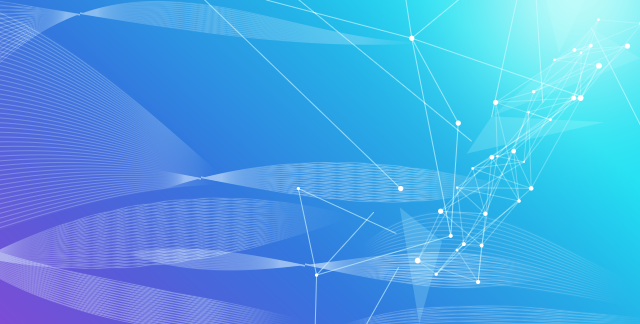
A WebGL 1 fragment shader for this background:

```glsl
precision highp float;
uniform vec2 u_resolution;

const vec3 VIOLET = vec3(0.49, 0.30, 0.84);
const vec3 INDIGO = vec3(0.34, 0.36, 0.85);
const vec3 BLUE = vec3(0.20, 0.47, 0.87);
const vec3 AZURE = vec3(0.14, 0.70, 0.91);
const vec3 CYAN = vec3(0.12, 0.88, 0.95);
const vec3 GLOW = vec3(0.84, 1.0, 0.98);
const vec2 GLOW_CENTER = vec2(1.78, 1.03);
const float GLOW_RADIUS = 0.52;
const float THREAD_WIDTH = 0.0009;
const float LINK_WIDTH = 0.0011;
const float NODES = 30.0;
const vec2 NET_START = vec2(1.27, 0.15);
const vec2 NET_END = vec2(1.90, 0.97);
const vec2 NET_SPREAD = vec2(0.36, 0.20);

float pixel;

float hash(float n) {
  return fract(sin(n * 127.1 + 3.7) * 43758.55);
}

// Antialiased coverage of a stroke with half width w at distance d
float stroke(float d, float w) {
  float soft = max(w, 0.5 * pixel);
  return clamp((soft - d) / pixel + 0.5, 0.0, 1.0) * min(1.0, w / soft);
}

float segment(vec2 p, vec2 a, vec2 b) {
  vec2 ab = b - a;
  float t = clamp(dot(p - a, ab) / dot(ab, ab), 0.0, 1.0);
  return stroke(length(p - a - ab * t), LINK_WIDTH);
}

float dot2(vec2 p, vec2 c, float r) {
  return stroke(length(p - c), r);
}

float side(vec2 p, vec2 a, vec2 b) {
  vec2 e = normalize(b - a);
  return e.x * (p.y - a.y) - e.y * (p.x - a.x);
}

float facet(vec2 p, vec2 a, vec2 b, vec2 c) {
  float turn = sign(side(c, a, b));
  float d = min(side(p, a, b) * turn, min(side(p, b, c) * turn, side(p, c, a) * turn));
  return clamp(d / pixel + 0.5, 0.0, 1.0);
}

// Cubic through four evenly spaced heights
float curve(float u, vec4 h) {
  float a = u - 1.0 / 3.0, b = u - 2.0 / 3.0, c = u - 1.0;
  return dot(h, vec4(-4.5 * a * b * c, 13.5 * u * b * c, -13.5 * u * a * c, 4.5 * u * a * b));
}

float threads(float f, vec2 slope, float count) {
  float spacing = 1.0 / (count * length(slope));
  float d = abs(fract(f * count) - 0.5) * spacing;
  float dense = min(1.0, 2.0 * THREAD_WIDTH / spacing);
  return mix(dense, stroke(d, THREAD_WIDTH), smoothstep(pixel, 2.5 * pixel, spacing));
}

// Bundle of threads between two curves, crossed by a sheared copy
float ribbon(vec2 p, vec2 span, vec4 top, vec4 low, float count, float shear) {
  float width = span.y - span.x, u = (p.x - span.x) / width;
  if (u < 0.0 || u > 1.0) return 0.0;
  float base = curve(u, low), gap = curve(u, top) - base;
  gap = (gap < 0.0 ? -1.0 : 1.0) * max(abs(gap), 0.005);
  float s = (p.y - base) / gap;
  float e = 0.002, v = u + e / width;
  float edgeSlope = (mix(curve(v, low), curve(v, top), s) - mix(base, base + gap, s)) / e;
  vec2 slope = vec2(-edgeSlope, 1.0) / gap;
  vec2 lean = vec2(shear / width, 0.0);
  float lines = max(threads(s + shear * u, slope + lean, count),
                    threads(s - shear * u, slope - lean, count));
  float inside = clamp(min(s, 1.0 - s) * abs(gap) / pixel + 0.5, 0.0, 1.0);
  float ends = smoothstep(0.0, 0.15, u) * smoothstep(1.0, 0.7, u);
  return (lines + 0.07) * inside * ends;
}

vec2 node(float i) {
  float t = (i + 0.5) / NODES;
  vec2 jitter = vec2(hash(i), hash(i + 51.0)) - 0.5;
  return mix(NET_START, NET_END, t) + jitter * NET_SPREAD * mix(1.0, 0.6, t);
}

vec3 background(vec2 p) {
  float t = p.x + 1.1 * p.y;
  vec3 c = mix(VIOLET, INDIGO, clamp(t / 0.55, 0.0, 1.0));
  c = mix(c, BLUE, clamp((t - 0.55) / 0.6, 0.0, 1.0));
  c = mix(c, AZURE, clamp((t - 1.15) / 0.8, 0.0, 1.0));
  c = mix(c, CYAN, clamp((t - 1.95) / 0.5, 0.0, 1.0));
  float g = length(p - GLOW_CENTER) / GLOW_RADIUS;
  return mix(c, GLOW, 0.85 * exp(-2.2 * g * g));
}

float waves(vec2 p) {
  float w = 0.8 * ribbon(p, vec2(-0.15, 1.35), vec4(0.64, 0.985, 0.944, 0.872), vec4(1.02, 0.94, 0.875, 0.87), 14.0, 0.3);
  w += 0.75 * ribbon(p, vec2(-0.15, 0.68), vec4(1.02, 0.90, 0.70, 0.46), vec4(0.24, 0.33, 0.40, 0.43), 46.0, 0.0);
  w += ribbon(p, vec2(0.46, 1.59), vec4(0.40, 0.49, 0.49, 0.42), vec4(0.48, 0.41, 0.375, 0.44), 14.0, 0.7);
  w += 0.8 * ribbon(p, vec2(-0.15, 1.08), vec4(0.15, 0.33, 0.39, 0.335), vec4(0.23, 0.17, 0.21, 0.33), 20.0, 0.5);
  w += ribbon(p, vec2(-0.15, 0.95), vec4(0.27, 0.165, 0.09, 0.01), vec4(0.23, 0.05, -0.03, -0.10), 16.0, 0.2);
  w += ribbon(p, vec2(0.36, 1.74), vec4(0.23, 0.17, 0.22, 0.14), vec4(0.215, 0.205, 0.12, 0.165), 12.0, 0.4);
  w += 0.7 * ribbon(p, vec2(1.03, 2.05), vec4(-0.01, 0.056, 0.046, 0.013), vec4(-0.04, -0.04, -0.04, -0.02), 9.0, 0.3);
  w += 0.6 * ribbon(p, vec2(1.10, 1.95), vec4(0.23, 0.35, 0.27, 0.13), vec4(0.15, 0.13, 0.10, 0.05), 16.0, 0.0);
  return min(w, 1.0);
}

void main() {
  pixel = 1.0 / u_resolution.y;
  vec2 p = gl_FragCoord.xy * pixel;
  p.x *= 1.9692 * u_resolution.y / u_resolution.x;
  vec3 color = mix(background(p), vec3(0.86, 0.94, 1.0), 0.6 * waves(p));

  // Translucent facets
  float glass = facet(p, vec2(1.23, 0.36), vec2(1.36, 0.255), vec2(1.29, 0.0))
    + facet(p, vec2(1.513, 0.641), vec2(1.859, 0.623), vec2(1.436, 0.526))
    + 0.8 * facet(p, vec2(1.82, 0.913), vec2(1.97, 0.82), vec2(1.513, 0.641))
    + facet(p, vec2(1.68, 1.0), vec2(1.80, 1.0), vec2(1.72, 0.836));
  color = mix(color, vec3(0.8, 1.0, 1.0), 0.2 * min(glass, 1.5));

  // Long links and their hubs
  vec2 apex = vec2(1.267, 0.882), hub = vec2(1.233, 0.418), elbow = vec2(1.41, 0.62);
  vec2 outer = vec2(0.918, 0.418), foot = vec2(0.974, 0.151), knot = vec2(1.387, 0.272);
  float links = segment(p, vec2(0.63, 1.0), hub) + segment(p, vec2(0.92, 1.0), vec2(1.45, 0.565))
    + segment(p, vec2(1.249, 1.0), apex) + segment(p, apex, knot) + segment(p, apex, elbow)
    + segment(p, apex, vec2(1.41, 1.0)) + segment(p, vec2(0.82, 1.0), apex)
    + segment(p, apex, vec2(1.795, 0.70)) + segment(p, vec2(1.59, 1.0), vec2(1.513, 0.641))
    + segment(p, vec2(1.65, 1.0), vec2(1.67, 0.685)) + segment(p, vec2(1.82, 0.913), vec2(1.97, 0.615))
    + segment(p, elbow, knot) + segment(p, outer, foot) + segment(p, foot, vec2(0.97, 0.0))
    + segment(p, foot, vec2(1.149, 0.344)) + segment(p, outer, vec2(1.218, 0.28))
    + segment(p, foot, knot) + segment(p, vec2(1.226, 0.174), vec2(1.128, 0.0));
  float dots = dot2(p, apex, 0.008) + dot2(p, hub, 0.008) + dot2(p, elbow, 0.008)
    + dot2(p, outer, 0.005) + dot2(p, foot, 0.005) + dot2(p, knot, 0.006);

  // Scattered network along the diagonal
  float mesh = 0.0;
  for (float i = 0.0; i < NODES; i++) {
    vec2 a = node(i);
    dots += dot2(p, a, mix(0.003, 0.009, hash(i + 90.0)));
    for (float k = 1.0; k < 4.0; k++) {
      if (i + k * k < NODES) mesh += segment(p, a, node(i + k * k));
    }
  }
  color = mix(color, vec3(0.82, 0.98, 1.0), min(0.9 * links + 0.5 * mesh, 0.9));
  gl_FragColor = vec4(mix(color, vec3(1.0), min(dots, 1.0)), 1.0);
}
```
